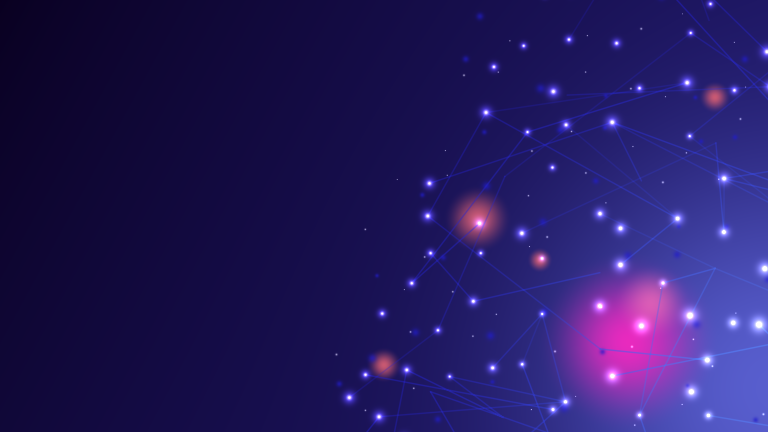
This background is drawn by a WebGL 2 fragment shader. Its source:

```glsl
#version 300 es
precision highp float;
// Night-blue gradient with a network of glowing nodes at the right.
// Nodes sit on jittered grids; hashed pairs of them are joined by thin lines,
// over a few soft pink and coral light spots.

#define CELL 0.108        // spacing of the main nodes
#define NODE_RADIUS 0.0125
#define DOT_RADIUS 0.0085
#define SPECK_RADIUS 0.0022
#define LINE_HALF 0.0010
#define LINE_COUNT 84
#define GLOW_SPREAD 0.27  // falloff of the lower right light

uniform vec2 u_resolution;
out vec4 fragColor;

const vec3 NIGHT  = vec3(0.035, 0.000, 0.125);
const vec3 INDIGO = vec3(0.110, 0.080, 0.380);
const vec3 SKY    = vec3(0.370, 0.400, 0.850);
const vec3 PINK   = vec3(0.930, 0.160, 0.750);
const vec3 ROSE   = vec3(0.960, 0.430, 0.720);
const vec3 CORAL  = vec3(0.820, 0.360, 0.450);
const vec3 VIOLET = vec3(0.360, 0.270, 1.000);
const vec3 BLUE   = vec3(0.130, 0.110, 0.800);
const vec3 AZURE  = vec3(0.350, 0.540, 1.000);

vec2 hash2(vec2 p) {
    vec3 q = fract(p.xyx * vec3(0.1031, 0.1030, 0.0973));
    q += dot(q, q.yzx + 33.33);
    return fract((q.xx + q.yz) * q.zy);
}

// Distance to the right of the slanted left border of the network
float inset(vec2 p) {
    return p.x - 0.79 - 0.43 * p.y * p.y;
}

vec2 nodeAt(vec2 cell, float size, float seed) {
    return (cell + 0.12 + 0.76 * hash2(cell + seed)) * size;
}

// Core (x) and halo (y) of the scattered lights near p
vec2 lights(vec2 p, float size, float radius, float seed, float margin) {
    vec2 sum = vec2(0.0);
    for (int j = -1; j <= 1; j++)
    for (int i = -1; i <= 1; i++) {
        vec2 cell = floor(p / size) + vec2(i, j);
        vec2 center = nodeAt(cell, size, seed);
        vec2 h = hash2(cell + seed + 57.0);
        float r = radius * mix(0.5, 1.15, h.x);
        vec2 d = p - center;
        float q = dot(d, d) / (r * r);
        float shown = step(0.0, inset(center) + margin) * step(0.12, h.y);
        sum += shown * vec2(exp(-q * 8.0), exp(-q));
    }
    return sum;
}

float segmentDistance(vec2 p, vec2 a, vec2 b) {
    vec2 ab = b - a;
    float t = clamp(dot(p - a, ab) / max(dot(ab, ab), 1e-5), 0.0, 1.0);
    return length(p - a - ab * t);
}

// Thin lines between hashed pairs of nodes
float network(vec2 p, float px) {
    float sum = 0.0;
    for (int i = 0; i < LINE_COUNT; i++) {
        vec2 h = hash2(vec2(float(i) * 3.7, 11.0));
        vec2 g = hash2(vec2(float(i) * 5.3, 29.0));
        vec2 cell = floor(vec2(7.0 + 10.0 * h.x, 9.3 * pow(h.y, 1.25)));
        vec2 a = nodeAt(cell, CELL, 0.0);
        vec2 b = nodeAt(cell + floor(g * vec2(9.0, 7.0)) - vec2(4.0, 3.0), CELL, 0.0);
        float shown = step(0.0, min(inset(a), inset(b)));
        float d = segmentDistance(p, a, b);
        float cover = 1.0 - smoothstep(max(LINE_HALF - px, 0.0), LINE_HALF + px, d);
        sum += shown * cover * mix(0.35, 0.8, fract(h.x * 17.0));
    }
    return min(sum, 1.0);
}

vec3 spot(vec3 col, vec3 tint, vec2 p, vec2 center, float radius, float power) {
    return mix(col, tint, power * (1.0 - smoothstep(0.0, radius, length(p - center))));
}

void main() {
    vec2 p = gl_FragCoord.xy / u_resolution.y;
    p.x += 0.5 * (16.0 / 9.0 - u_resolution.x / u_resolution.y);
    float px = 1.0 / u_resolution.y;

    // Diagonal gradient and the light from the lower right
    float t = clamp(0.55 * p.x + 0.3 * (1.0 - p.y), 0.0, 1.2);
    vec2 toLight = p - vec2(1.80, 0.10);
    float light = exp(-dot(toLight, toLight) / GLOW_SPREAD);
    vec3 col = mix(NIGHT, INDIGO, pow(t, 0.8));
    col = mix(col, SKY, 0.9 * light);

    // Soft coloured spots
    col = spot(col, PINK, p, vec2(1.455, 0.208), 0.215, 0.97);
    col = spot(col, ROSE, p, vec2(1.509, 0.300), 0.090, 0.70);
    col = spot(col, CORAL, p, vec2(1.106, 0.493), 0.080, 0.95);
    col = spot(col, CORAL, p, vec2(1.655, 0.775), 0.038, 0.95);
    col = spot(col, CORAL, p, vec2(1.250, 0.398), 0.030, 0.95);
    col = spot(col, CORAL, p, vec2(0.889, 0.155), 0.042, 0.95);

    // Dim dots, lines, bright nodes and tiny specks
    vec2 dots = lights(p, 0.150, DOT_RADIUS, 71.0, 0.10);
    col = mix(col, BLUE, 0.65 * min(dots.y, 1.0));
    col = mix(col, mix(BLUE, AZURE, light), network(p, px) * mix(0.6, 0.8, light));
    vec2 nodes = lights(p, CELL, NODE_RADIUS * (1.0 + 0.3 * light), 0.0, 0.0);
    col += mix(VIOLET, vec3(0.75), light) * 0.65 * nodes.y + 0.8 * nodes.x;
    vec2 specks = lights(p, 0.125, max(SPECK_RADIUS, 0.6 * px), 143.0, 0.05);
    col += vec3(0.5, 0.5, 0.45) * specks.y;

    fragColor = vec4(min(col, 1.0), 1.0);
}
```
